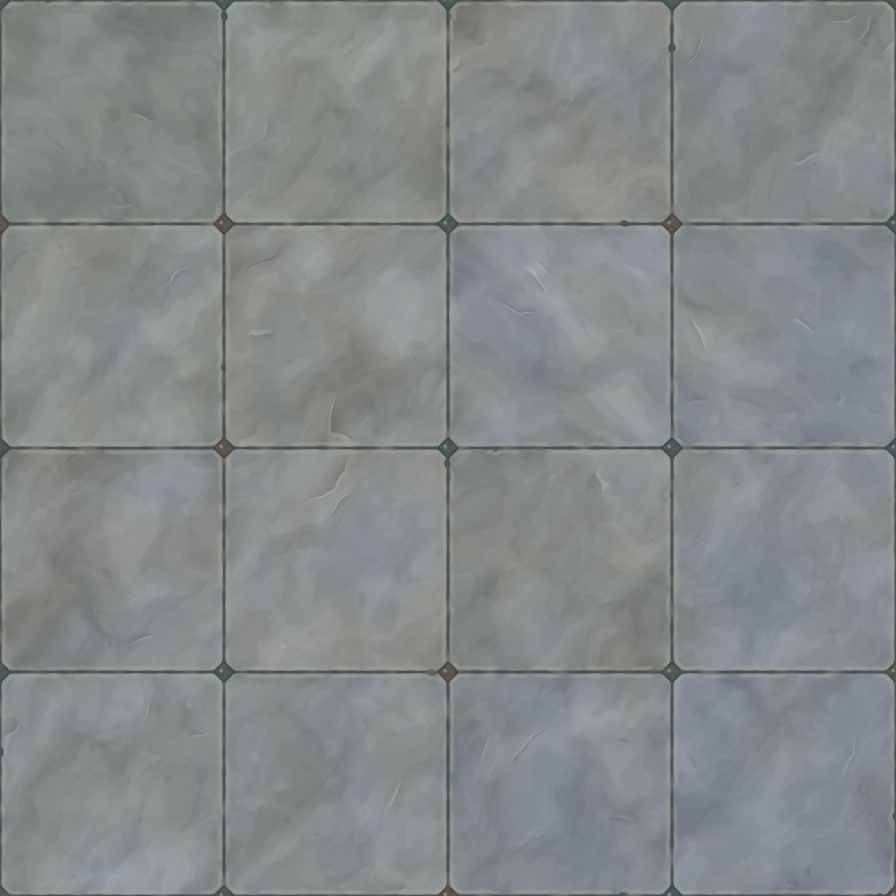
Reproduce this texture procedurally as a three.js fragment shader.

```glsl
// Worn slate floor: a 4 x 4 grid of grey tiles with clipped corners, thin dark joints
// and small diamond insets. Each tile gets its own tint, grain direction, creases and
// spots from hashes and gradient noise; distance functions give joints and pale rims.
#define TILES 4.0          // repeats across and down
#define JOINT 0.0065       // half width of a joint, in tiles
#define DIAMOND 0.05       // half diagonal of an inset, in tiles
#define CORNER 0.06        // corner radius of a tile
#define SOFT 0.004         // edge smoothing, in tiles
#define RIM 0.5            // strength of the pale rim
#define MOTTLE 0.13        // brightness of the broad clouds
#define GRAIN 0.045        // brightness of the diagonal grain
#define TILE_VALUE 0.06    // brightness variation between tiles
#define TINT_SPREAD 0.7    // hue variation between tiles
varying vec2 vUv;

const vec3 WARM_GREY  = vec3(0.520, 0.525, 0.505);
const vec3 GREEN_GREY = vec3(0.515, 0.545, 0.530);
const vec3 BLUE_GREY  = vec3(0.520, 0.545, 0.580);
const vec3 RIM_COLOR  = vec3(0.625, 0.640, 0.600);
const vec3 JOINT_DARK = vec3(0.295, 0.325, 0.310);
const vec3 JOINT_DUST = vec3(0.430, 0.435, 0.405);
const vec3 INSET_TEAL = vec3(0.300, 0.355, 0.345);
const vec3 INSET_RUST = vec3(0.360, 0.335, 0.310);

vec2 hash2(vec2 p) {
  p = vec2(dot(p, vec2(127.1, 311.7)), dot(p, vec2(269.5, 183.3)));
  return fract(sin(p) * 43758.545);
}
float gradientDot(vec2 cell, vec2 f, vec2 corner) {
  float a = 6.28319 * hash2(cell + corner).x;
  return dot(vec2(cos(a), sin(a)), f - corner);
}
float noise(vec2 p) {
  vec2 i = floor(p), f = fract(p);
  vec2 u = f * f * f * (f * (f * 6.0 - 15.0) + 10.0);
  return mix(mix(gradientDot(i, f, vec2(0.0)), gradientDot(i, f, vec2(1.0, 0.0)), u.x),
             mix(gradientDot(i, f, vec2(0.0, 1.0)), gradientDot(i, f, vec2(1.0)), u.x), u.y);
}
float fbm(vec2 p) {
  float sum = 0.0, amp = 0.6;
  for (int i = 0; i < 4; i++) {
    sum += amp * noise(p);
    p = mat2(1.6, 1.2, -1.2, 1.6) * p + 7.3;
    amp *= 0.47;
  }
  return sum;
}
// Depth inside a tile, positive on the stone; p is centred on the tile
float tileDepth(vec2 p) {
  vec2 a = abs(p), q = a - 0.5 + CORNER;
  float rounded = CORNER - length(max(q, 0.0)) - min(max(q.x, q.y), 0.0);
  float clipped = (1.0 - a.x - a.y - DIAMOND) * 0.7071;
  return min(rounded - JOINT, clipped);
}
vec3 stone(vec2 p, vec2 id) {
  vec2 h = hash2(id + 3.7), k = hash2(id + 21.3);
  vec2 seed = h * 40.0 + id * 9.0;

  // Tint: cooler toward the lower right, with drifting hue inside the tile
  float cool = 0.36 + 0.08 * (id.x - id.y) + TINT_SPREAD * (h.x - 0.5);
  float drift = fbm(p * 2.0 + seed + 11.0);
  vec3 color = mix(WARM_GREY, GREEN_GREY, clamp(k.x + drift, 0.0, 1.0));
  color = mix(color, BLUE_GREY, clamp(cool + 1.1 * drift, 0.0, 1.0));
  color += TILE_VALUE * (k.y - 0.5);

  // Broad clouds, flat brushed patches and grain along a diagonal
  vec2 warp = vec2(fbm(p * 3.0 + seed), fbm(p * 3.0 - seed));
  float angle = (h.y < 0.68 ? 0.9 : -0.65) + 0.4 * (k.x - 0.5);
  float c = cos(angle), s = sin(angle);
  vec2 r = mat2(c, -s, s, c) * p + 0.15 * warp;
  color += MOTTLE * fbm(p * 2.2 + warp + seed);
  float patches = fbm(r * vec2(2.5, 5.0) + seed + 19.0);
  color += 0.02 * (smoothstep(0.10, 0.14, patches) - smoothstep(-0.13, -0.17, patches));
  color += GRAIN * (0.4 + k.y) * fbm(r * vec2(2.0, 8.0) + seed);

  // Creases: a pale lip beside a soft shadow, rare and short
  float ridge = noise(r * vec2(1.6, 4.5) - seed);
  float present = smoothstep(0.24, 0.42, noise(p * 3.5 + seed + 5.0));
  float lip = smoothstep(0.0, 0.015, ridge) * smoothstep(0.07, 0.015, ridge);
  float shade = smoothstep(-0.16, 0.0, ridge) * smoothstep(0.015, 0.0, ridge);
  color += present * (0.06 * lip - 0.04 * shade);

  // Scattered spots, mostly dark
  for (int i = 0; i < 5; i++) {
    vec2 at = hash2(id * 5.0 + float(i) * 17.0 + 2.0), kind = hash2(at * 31.0 + 4.0);
    float radius = mix(0.008, 0.04, kind.x * kind.x);
    float d = length(p - (at - 0.5) * 0.85 + 0.15 * warp);
    color += (kind.y < 0.7 ? -0.03 : 0.03) * smoothstep(radius, radius * 0.5, d);
  }
  return color;
}
void main() {
  vec2 g = vUv * TILES;
  vec2 id = floor(g), p = fract(g) - 0.5;

  // Slightly uneven edges with a few small chips
  float wear = noise(g * 7.0 + 3.0);
  float depth = tileDepth(p) + 0.004 * noise(g * 19.0);
  depth -= 0.010 * smoothstep(0.40, 0.50, wear);

  // Stone with a crisp broken rim and a faint worn border
  vec3 color = stone(p, id);
  float rim = smoothstep(0.002, 0.007, depth) * smoothstep(0.024, 0.015, depth);
  float whole = smoothstep(-0.3, 0.05, noise(g * 10.0 + 31.0));
  color = mix(color, RIM_COLOR, RIM * rim * whole);
  color -= 0.02 * smoothstep(0.08, 0.02, depth) * smoothstep(-0.1, 0.4, wear);

  // Joints, dusty in places
  vec3 joint = mix(JOINT_DARK, JOINT_DUST, smoothstep(-0.1, 0.45, noise(g * 9.0 + 50.0)));
  color = mix(joint, color, smoothstep(-SOFT, SOFT, depth));

  // Diamond insets with a dark outline and a small glint
  vec2 node = floor(g + 0.5), q = g - node;
  float inset = DIAMOND - abs(q.x) - abs(q.y);
  vec3 fill = mix(INSET_TEAL, INSET_RUST, smoothstep(0.55, 0.8, hash2(node + 8.0).x));
  fill += 0.05 * noise(g * 45.0) - 0.04 * smoothstep(0.018, 0.010, inset);
  fill += 0.16 * smoothstep(0.012, 0.005, length(q + vec2(0.012, -0.006)));
  color = mix(color, fill, smoothstep(-SOFT, SOFT, inset));
  gl_FragColor = vec4(color, 1.0);
}
```
